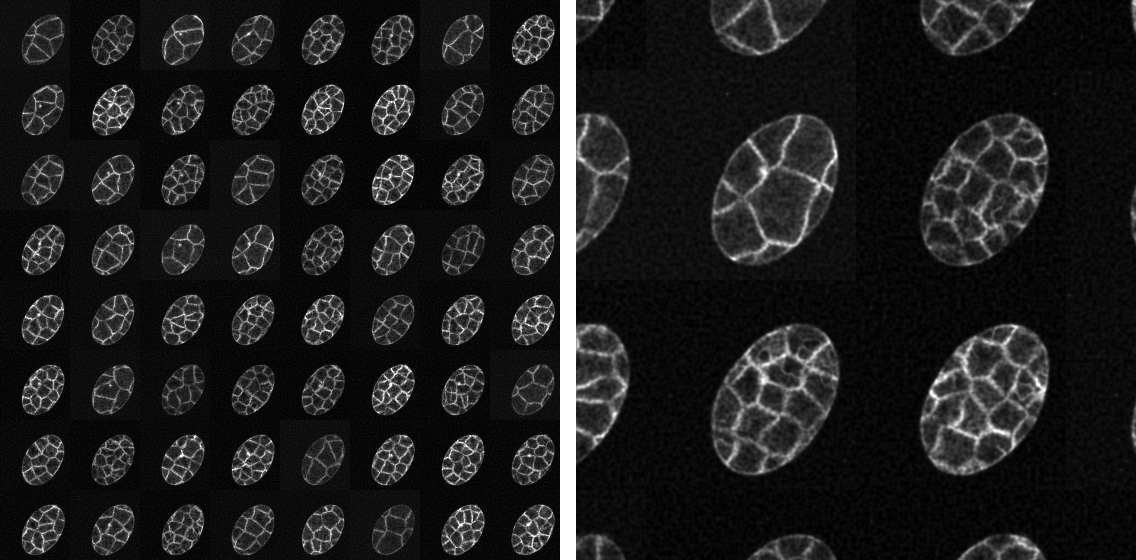
Left, the full canvas; right, a detail of the centre.
This pattern is drawn by a WebGL 2 fragment shader. Its source:

```glsl
#version 300 es
precision highp float;

uniform vec2 u_resolution;
out vec4 fragColor;

const float REPEATS = 8.0;
const vec2 EMBRYO_CENTER = vec2(0.615, 0.43);
const vec2 EMBRYO_RADII = vec2(0.39, 0.252);
const vec2 LONG_AXIS = vec2(0.545, 0.838);

vec2 hash2(vec2 p) {
  vec3 q = fract(vec3(p.xyx) * vec3(0.1031, 0.1030, 0.0973));
  q += dot(q, q.yzx + 33.33);
  return fract((q.xx + q.yz) * q.zy);
}

float cornerSlope(vec2 cell, vec2 offset, float period) {
  float angle = 6.28318 * hash2(mod(cell, period) + 17.0).x;
  return dot(vec2(cos(angle), sin(angle)), offset);
}

// Gradient noise that wraps after a whole period
float gradientNoise(vec2 uv, float period) {
  vec2 p = uv * period;
  vec2 i = floor(p);
  vec2 f = p - i;
  vec2 w = f * f * f * (f * (f * 6.0 - 15.0) + 10.0);
  float low = mix(cornerSlope(i, f, period),
                  cornerSlope(i + vec2(1, 0), f - vec2(1, 0), period), w.x);
  float high = mix(cornerSlope(i + vec2(0, 1), f - vec2(0, 1), period),
                   cornerSlope(i + vec2(1, 1), f - vec2(1, 1), period), w.x);
  return mix(low, high, w.y);
}

vec2 cellPoint(vec2 cell, vec2 seed) {
  return 0.12 + 0.76 * hash2(cell + seed);
}

// Distance to the nearest wall (x) and a random tone of the cell (y)
vec2 cellWalls(vec2 p, vec2 seed) {
  vec2 base = floor(p);
  vec2 f = p - base;
  vec2 nearest = vec2(0.0);
  vec2 nearestCell = base;
  float best = 9.0;
  for (int y = -1; y <= 1; y++) {
    for (int x = -1; x <= 1; x++) {
      vec2 g = vec2(x, y);
      vec2 r = g + cellPoint(base + g, seed) - f;
      float d = dot(r, r);
      if (d < best) { best = d; nearest = r; nearestCell = base + g; }
    }
  }
  float wall = 9.0;
  for (int y = -2; y <= 2; y++) {
    for (int x = -2; x <= 2; x++) {
      vec2 g = nearestCell - base + vec2(x, y);
      vec2 r = g + cellPoint(base + g, seed) - f;
      vec2 gap = r - nearest;
      if (dot(gap, gap) > 1e-4) wall = min(wall, dot(0.5 * (r + nearest), normalize(gap)));
    }
  }
  return vec2(wall, hash2(nearestCell + seed + 5.0).x);
}

float ellipseDistance(vec2 p, vec2 radii) {
  float k = length(p / radii);
  return k * (k - 1.0) / max(length(p / (radii * radii)), 1e-3);
}

float softLine(float d, float width) {
  return exp(-d * d / (width * width));
}

// One glowing embryo, in tile units along its own axes
float embryo(vec2 p, vec2 uv, vec2 tile) {
  vec2 seed = tile * 23.0 + 40.0;
  vec2 stage = hash2(tile + 3.0);
  vec2 trait = hash2(tile + 71.0);
  float cellSize = mix(0.145, 0.30, stage.x * stage.x);
  float crowding = 1.0 - stage.x;
  float gain = mix(0.62, 1.08, stage.y) * mix(0.8, 1.05, crowding);

  float coarse = gradientNoise(uv, 32.0);
  float medium = gradientNoise(uv, 72.0);
  float fine = gradientNoise(uv, 144.0);
  float shell = ellipseDistance(p, EMBRYO_RADII) + 0.012 * coarse;
  float inside = 1.0 - smoothstep(-0.008, 0.012, shell);

  vec2 bend = 0.035 * vec2(coarse, medium);
  vec2 walls = cellWalls((p + bend) / cellSize + 0.5, seed);
  float wall = walls.x * cellSize;
  float uneven = clamp(0.72 + 0.9 * medium + 0.5 * coarse, 0.25, 1.1);

  // Membranes, haze and blurred walls out of focus
  float light = softLine(wall, 0.0135) * 0.56 * uneven + softLine(wall, 0.04) * 0.07;
  float threads = softLine(medium + 0.4 * fine, 0.11) * smoothstep(-0.15, 0.4, coarse);
  light += threads * crowding * mix(0.1, 0.42, trait.y);
  light += 0.085 + 0.05 * walls.y + 0.10 * fine + 0.05 * medium;
  light *= inside;
  light += softLine(shell, 0.011) * 0.24 * uneven;

  // Bright nucleus and small body at the tip
  vec2 spot = vec2(0.02, 0.08) + 0.06 * (trait - 0.5);
  light += softLine(length(p - spot), 0.022) * 0.85 * step(0.55, trait.x);
  float tip = length(p - vec2(0.375, 0.03));
  light += softLine(tip, 0.028) * 0.38 * step(trait.y, 0.6);
  return light * gain;
}

void main() {
  vec2 uv = gl_FragCoord.xy / u_resolution;
  vec2 tile = mod(floor(uv * REPEATS), REPEATS);
  vec2 p = fract(uv * REPEATS) - EMBRYO_CENTER;
  vec2 q = vec2(dot(p, LONG_AXIS), dot(p, vec2(-LONG_AXIS.y, LONG_AXIS.x)));

  // Sensor grain over a slightly different dark level per tile
  float grain = gradientNoise(uv, 384.0) + 0.6 * gradientNoise(uv, 256.0);
  float level = mix(0.025, 0.062, pow(hash2(tile + 3.0).x, 1.5));
  float light = level + 0.05 * grain + 0.09 * smoothstep(0.62, 0.95, grain);

  light += embryo(q, uv, tile) * (1.0 + 0.45 * grain);
  fragColor = vec4(vec3(clamp(light, 0.0, 1.0)), 1.0);
}
```
